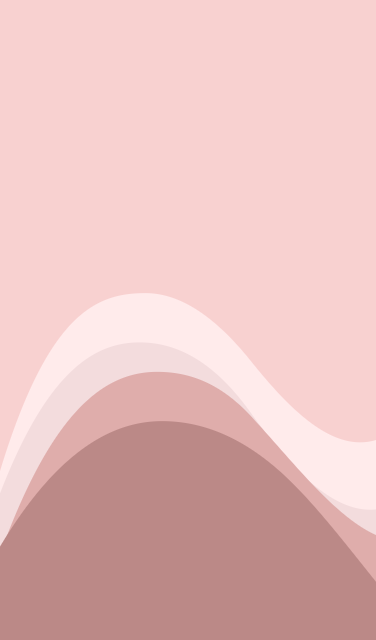
Write a Shadertoy shader that draws this background.

```glsl
// Four layered pastel hills with smooth flowing crests under a flat pink sky.

const vec3 SKY   = vec3(0.974, 0.820, 0.816);
const vec3 CREAM = vec3(1.000, 0.920, 0.922);
const vec3 BLUSH = vec3(0.953, 0.863, 0.867);
const vec3 ROSE  = vec3(0.874, 0.678, 0.672);
const vec3 MAUVE = vec3(0.735, 0.538, 0.528);

// Knots of each outline: x, height, slope (canvas fractions)
const vec3 CREAM_HILL[4] = vec3[4](
    vec3(0.0, 0.264, 1.93), vec3(0.387, 0.542, 0.0),
    vec3(0.667, 0.436, -0.733), vec3(1.0, 0.3125, 0.176));
const vec3 BLUSH_HILL[4] = vec3[4](
    vec3(0.0, 0.229, 1.52), vec3(0.371, 0.465, 0.0),
    vec3(0.667, 0.355, -0.82), vec3(1.0, 0.204, 0.06));
const vec3 ROSE_HILL[4] = vec3[4](
    vec3(0.0, 0.134, 1.62), vec3(0.418, 0.419, 0.0),
    vec3(0.667, 0.350, -0.633), vec3(1.0, 0.164, -0.264));
const vec3 MAUVE_HILL[4] = vec3[4](
    vec3(0.0, 0.146, 0.98), vec3(0.431, 0.342, 0.0),
    vec3(0.778, 0.245, -0.586), vec3(1.0, 0.091, -0.732));

// Cubic Hermite curve between two knots
float hermite(vec3 a, vec3 b, float x) {
    float span = b.x - a.x;
    float t = clamp((x - a.x) / span, 0.0, 1.0);
    float s = 1.0 - t;
    return a.y * s * s * (1.0 + 2.0 * t) + b.y * t * t * (3.0 - 2.0 * t)
         + span * s * t * (a.z * s - b.z * t);
}

float hillHeight(vec3 knots[4], float x) {
    float height = hermite(knots[0], knots[1], x);
    for (int i = 1; i < 3; i++) {
        if (x > knots[i].x) height = hermite(knots[i], knots[i + 1], x);
    }
    return height;
}

// Antialiased coverage of the area below the outline
float hillMask(vec3 knots[4], vec2 uv) {
    float depth = hillHeight(knots, uv.x) - uv.y;
    float pixel = length(vec2(dFdx(depth), dFdy(depth)));
    return clamp(depth / max(pixel, 1e-5) + 0.5, 0.0, 1.0);
}

void mainImage(out vec4 fragColor, in vec2 fragCoord) {
    vec2 uv = fragCoord / iResolution.xy;

    // Paint from back to front
    vec3 color = SKY;
    color = mix(color, CREAM, hillMask(CREAM_HILL, uv));
    color = mix(color, BLUSH, hillMask(BLUSH_HILL, uv));
    color = mix(color, ROSE,  hillMask(ROSE_HILL, uv));
    color = mix(color, MAUVE, hillMask(MAUVE_HILL, uv));

    fragColor = vec4(color, 1.0);
}
```
